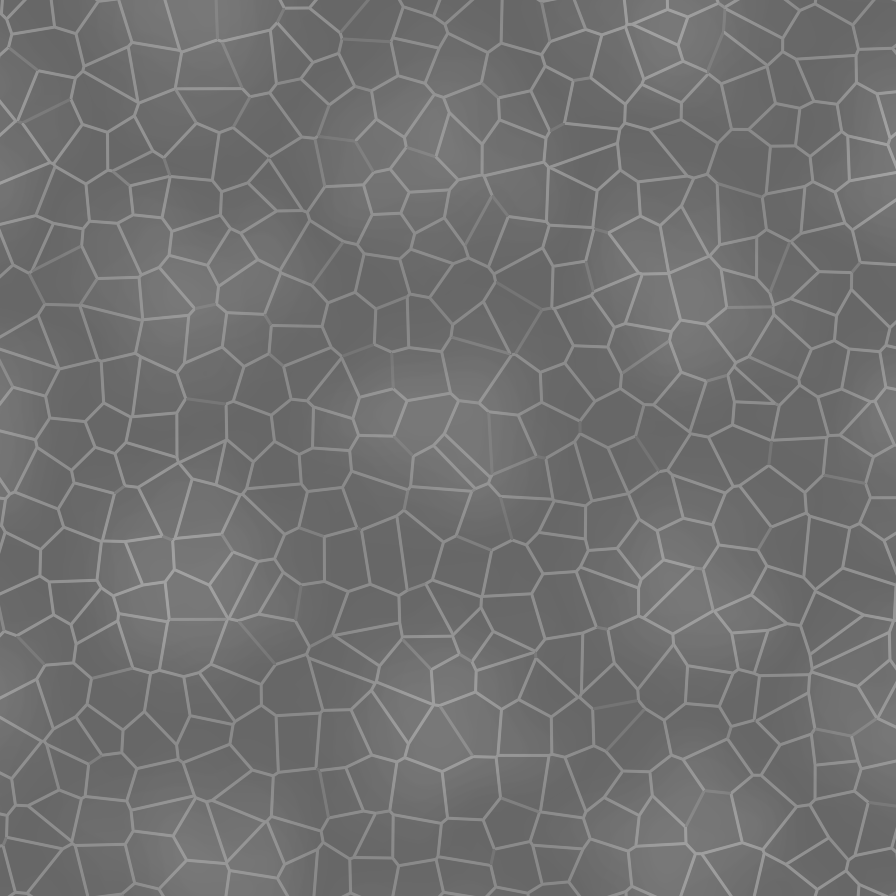
Give the GLSL for this pattern, as a Shadertoy shader.

```glsl
// Grey cracked-cell pattern: thin pale Voronoi borders over a soft ground
// of staggered light domes. Borders come from exact bisector distances;
// the ground is a hexagonal dome lattice, warped and gently terraced.

vec2 hash22(vec2 p) {
    vec3 q = fract(vec3(p.xyx) * vec3(0.1031, 0.1030, 0.0973));
    q += dot(q, q.yzx + 33.33);
    return fract((q.xx + q.yz) * q.zy);
}

float valueNoise(vec2 p) {
    vec2 i = floor(p), f = fract(p);
    f = f * f * (3.0 - 2.0 * f);
    float low = mix(hash22(i).x, hash22(i + vec2(1, 0)).x, f.x);
    float high = mix(hash22(i + vec2(0, 1)).x, hash22(i + vec2(1, 1)).x, f.x);
    return mix(low, high, f.y);
}

vec2 cellSeed(vec2 id) {
    return id + 0.5 + 0.94 * (hash22(id + 17.0) - 0.5);
}

// Returns distance to the closest cell border and a random value for that border.
vec2 cellBorder(vec2 p) {
    vec2 home = floor(p), nearId = home, nearSeed = home;
    float nearest = 1e3;
    for (int y = -2; y <= 2; y++)
    for (int x = -2; x <= 2; x++) {
        vec2 id = home + vec2(x, y), seed = cellSeed(id);
        float d = distance(p, seed);
        if (d < nearest) { nearest = d; nearId = id; nearSeed = seed; }
    }
    vec2 border = vec2(1e3, 0.0);
    for (int y = -2; y <= 2; y++)
    for (int x = -2; x <= 2; x++) {
        vec2 id = nearId + vec2(x, y);
        if (id == nearId) continue;
        vec2 seed = cellSeed(id);
        float d = dot(0.5 * (nearSeed + seed) - p, normalize(seed - nearSeed));
        if (d < border.x) border = vec2(d, hash22(id + nearId + 71.0).x);
    }
    return border;
}

// Distance to the nearest point of a staggered lattice.
float domeDistance(vec2 p) {
    vec2 period = vec2(0.542, 0.313);
    vec2 a = p - period * round(p / period);
    vec2 b = p - period * (floor(p / period) + 0.5);
    return min(length(a), length(b));
}

float groundTone(vec2 uv) {
    vec2 warp = vec2(valueNoise(uv * 13.0), valueNoise(uv * 13.0 + 40.0)) - 0.5;
    float d = domeDistance(uv - vec2(0.488, 0.518) + 0.06 * warp);
    // Soft terraces give faint patch outlines.
    float level = d * 45.0 + 1.5 * valueNoise(uv * 22.0 + 9.0);
    float terrace = floor(level) + smoothstep(0.35, 0.65, fract(level));
    d += 0.6 * (terrace - level) / 45.0;
    return mix(0.472, 0.405, smoothstep(0.0, 0.165, d));
}

void mainImage(out vec4 fragColor, in vec2 fragCoord) {
    float pixel = 1.0 / min(iResolution.x, iResolution.y);
    vec2 uv = fragCoord * pixel;
    float tone = groundTone(uv);

    // Pale borders, with a few fainter ones and slow regional fading.
    const float cells = 20.0;
    vec2 border = cellBorder(uv * cells);
    float line = 1.0 - smoothstep(0.0017 - 0.6 * pixel, 0.0017 + 0.6 * pixel, border.x / cells);
    float strength = mix(0.35, 1.0, smoothstep(0.0, 0.12, border.y));
    strength *= mix(0.8, 1.1, valueNoise(uv * 6.0 + 5.0));
    tone += 0.155 * line * strength;

    fragColor = vec4(vec3(tone), 1.0);
}
```
